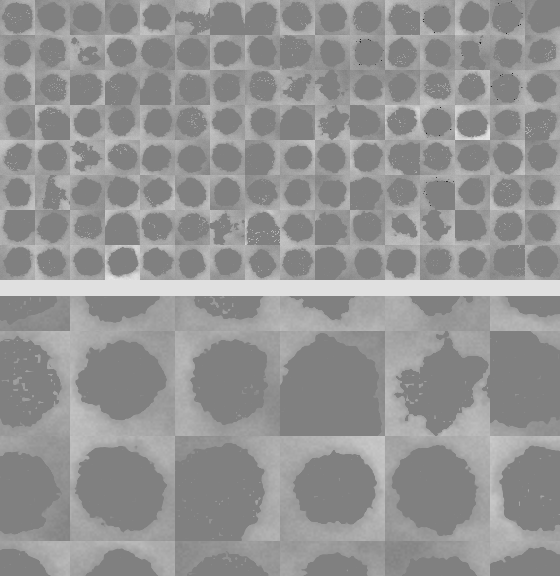
Top: the whole. Bottom: its middle third, enlarged.
A Shadertoy shader for this pattern:

```glsl
// Grid of flat grey ragged discs on mottled pale square tiles, each worn differently
#define GRID vec2(16.0, 8.0)
#define DISC_GREY 0.502
#define RADIUS 0.41
#define EDGE_ROUGHNESS 0.16
#define WORN_SHARE 0.13
#define SPILL_SHARE 0.17
#define BRIGHT_SHARE 0.10
#define SPECKLE_SCALE 34.0
#define GRAIN 0.035

float hash(vec2 p) {
    return fract(sin(dot(p, vec2(127.1, 311.7))) * 43758.5453);
}

float noise(vec2 p) {
    vec2 i = floor(p), f = fract(p);
    f = f * f * (3.0 - 2.0 * f);
    return mix(mix(hash(i), hash(i + vec2(1, 0)), f.x),
               mix(hash(i + vec2(0, 1)), hash(i + vec2(1, 1)), f.x), f.y);
}

float fbm(vec2 p) {
    float sum = 0.0, amp = 0.533;
    for (int i = 0; i < 4; i++) {
        sum += amp * noise(p);
        p = p * 2.03 + 17.3;
        amp *= 0.5;
    }
    return sum;
}

// One random value per tile and property
float tileRandom(vec2 tile, float property) {
    return hash(tile + property * vec2(19.7, 7.3));
}

vec2 direction(float turn) {
    return vec2(cos(6.2832 * turn), sin(6.2832 * turn));
}

// Signed distance to the disc, with ragged rim, bites and one-sided spills
float raggedDisc(vec2 p, vec2 tile, vec2 seed) {
    vec2 q = p - 0.05 * (vec2(tileRandom(tile, 1.0), tileRandom(tile, 2.0)) - 0.5);
    vec2 axis = direction(tileRandom(tile, 3.0));
    q += axis * dot(q, axis) * 0.14 * tileRandom(tile, 4.0);
    float d = length(q) - RADIUS - 0.05 * (tileRandom(tile, 5.0) - 0.5);
    d += EDGE_ROUGHNESS * (fbm(p * 6.0 + seed) - 0.5);
    d += 0.045 * (noise(p * 24.0 + seed) - 0.5);
    float worn = step(tileRandom(tile, 6.0), WORN_SHARE);
    d += worn * (1.0 * (fbm(p * 3.5 + seed + 31.0) - 0.5) + 0.07);
    float spill = step(tileRandom(tile, 7.0), SPILL_SHARE);
    vec2 side = normalize(direction(tileRandom(tile, 8.0)) - vec2(0.0, 0.6));
    return d - spill * 0.65 * max(dot(p, side), 0.0);
}

// Uneven lighting, clouds and fine grain of the tile behind the disc
float tileTone(vec2 p, vec2 tile, vec2 seed) {
    float bright = step(tileRandom(tile, 9.0), BRIGHT_SHARE);
    float tone = 0.605 + 0.09 * tileRandom(tile, 10.0) + 0.11 * bright;
    tone += 0.11 * dot(p, direction(tileRandom(tile, 11.0)));
    tone += (0.14 + 0.14 * bright) * (fbm(p * 3.0 + seed + 53.0) - 0.5);
    return tone + GRAIN * (noise(p * 46.0 + seed) - 0.5);
}

void mainImage(out vec4 fragColor, in vec2 fragCoord) {
    vec2 grid = fragCoord / iResolution.xy * GRID;
    vec2 tile = floor(grid);
    vec2 p = fract(grid) - 0.5;
    vec2 seed = 40.0 * vec2(tileRandom(tile, 12.0), tileRandom(tile, 13.0));
    float aa = 0.7 * GRID.y / iResolution.y;

    // Tile, slightly darker beside the rim
    float d = raggedDisc(p, tile, seed);
    float tone = tileTone(p, tile, seed);
    float background = mix(mix(0.56, tone, 0.55), tone, smoothstep(0.0, 0.11, d));

    // Pale flecks gathered in patches inside the disc
    float wear = pow(tileRandom(tile, 14.0), 1.6);
    float patches = smoothstep(0.38, 0.68, fbm(p * 4.0 + seed + 71.0));
    float limit = mix(1.0, 0.66, wear * patches);
    float fleck = noise(p * SPECKLE_SCALE + seed + 9.0);
    fleck = smoothstep(limit - 0.04, limit + 0.08, fleck);
    float disc = DISC_GREY + fleck * 0.75 * (tone - DISC_GREY);

    float grey = mix(disc, background, smoothstep(-aa, aa, d));

    // Rare dark pinholes along the rim of a few tiles
    float pitted = step(0.94, tileRandom(tile, 15.0));
    float pinhole = smoothstep(0.86, 0.94, noise(p * 38.0 + seed + 91.0));
    grey *= 1.0 - 0.8 * pitted * pinhole * smoothstep(0.08, 0.02, abs(d - 0.03));

    fragColor = vec4(vec3(clamp(grey, 0.0, 0.9)), 1.0);
}
```
